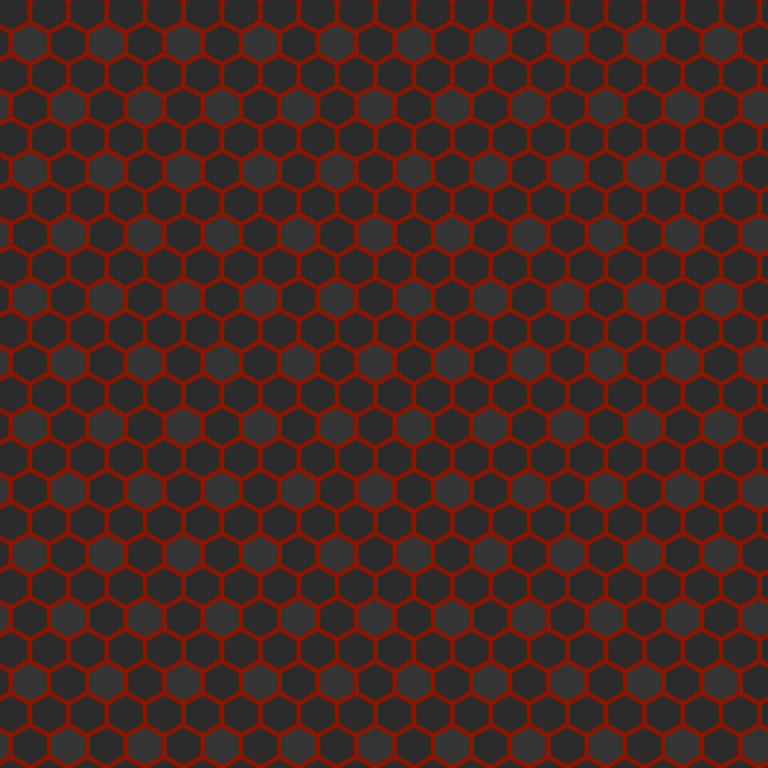
This pattern is drawn by a Shadertoy shader. Its source:

```glsl
// Honeycomb of dark hexagons outlined in red, with every fourth cell lighter.
// Two interleaved rectangular lattices hold the cell centres; the one whose
// hexagon contains the point gives the edge distance and the fill.

const float CELLS_ACROSS = 20.0;
const float ROW_STEP = 0.832;               // row spacing, in cell widths
const float LINE_WIDTH = 0.118;             // in cell widths
const vec2 ORIGIN = vec2(0.0891, 0.0285);   // centre of a light cell

const vec3 LINE_RED = vec3(0.56, 0.08, 0.0);
const vec3 CELL_DARK = vec3(0.17);
const vec3 CELL_LIGHT = vec3(0.203);

// Signed distance to a pointy-top hexagon one unit wide, fitted to the row step
float hexDistance(vec2 p, float rowStep) {
    vec2 slantNormal = normalize(vec2(rowStep / 3.0, 0.5));
    float slantOffset = slantNormal.y * rowStep * 2.0 / 3.0;
    p = abs(p);
    return max(p.x - 0.5, dot(p, slantNormal) - slantOffset);
}

// Nearest cell of a lattice: column and row in xy, edge distance in z
vec3 nearestCell(vec2 p, float rowStep) {
    vec2 spacing = vec2(1.0, 2.0 * rowStep);
    vec2 id = floor(p / spacing + 0.5);
    return vec3(id, hexDistance(p - id * spacing, rowStep));
}

// 1.0 on alternating cells, as on a checkerboard
float checker(vec2 id) {
    return 1.0 - mod(id.x + id.y, 2.0);
}

void mainImage(out vec4 fragColor, in vec2 fragCoord) {
    vec2 p = (fragCoord / iResolution.y - ORIGIN) * CELLS_ACROSS;
    float pixel = CELLS_ACROSS / iResolution.y;

    // Mixed rows alternate with rows that are dark throughout
    vec3 mixedCell = nearestCell(p, ROW_STEP);
    vec3 darkCell = nearestCell(p - vec2(0.5, ROW_STEP), ROW_STEP);
    float isLight = mixedCell.z < darkCell.z ? checker(mixedCell.xy) : 0.0;
    float edge = -min(mixedCell.z, darkCell.z);

    // Fill, then the outline centred on the shared edges
    vec3 color = mix(CELL_DARK, CELL_LIGHT, isLight);
    float line = 1.0 - smoothstep(-0.75 * pixel, 0.75 * pixel, edge - 0.5 * LINE_WIDTH);
    fragColor = vec4(mix(color, LINE_RED, line), 1.0);
}
```
